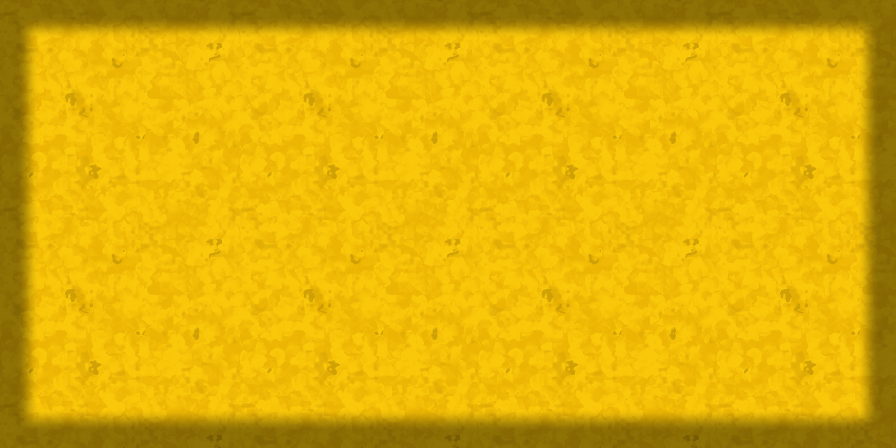
This background is drawn by a WebGL 2 fragment shader. Its source:

```glsl
#version 300 es
precision highp float;

uniform vec2 u_resolution;
out vec4 fragColor;

const vec2 TILE = vec2(0.532, 0.4375);

// Dark gaps inside one tile: position from its top left, then radius
const vec3 GAPS[9] = vec3[9](
    vec3(0.484, 0.106, 0.019), vec3(0.478, 0.130, 0.010), vec3(0.268, 0.142, 0.016),
    vec3(0.156, 0.225, 0.016), vec3(0.196, 0.253, 0.017), vec3(0.430, 0.307, 0.013),
    vec3(0.314, 0.302, 0.011), vec3(0.208, 0.383, 0.016), vec3(0.073, 0.391, 0.015));

vec3 hash3(vec2 p) {
    vec3 q = fract(p.xyx * vec3(0.1031, 0.1030, 0.0973));
    q += dot(q, q.yzx + 33.33);
    return fract((q.xxy + q.yzz) * q.zyx);
}

// Value noise that repeats after the given number of cells
vec3 noise(vec2 uv, vec2 cells) {
    vec2 p = uv * cells, i = floor(p), f = fract(p);
    f = f * f * (3.0 - 2.0 * f);
    vec3 a = hash3(mod(i, cells)), b = hash3(mod(i + vec2(1, 0), cells));
    vec3 c = hash3(mod(i + vec2(0, 1), cells)), d = hash3(mod(i + 1.0, cells));
    return mix(mix(a, b, f.x), mix(c, d, f.x), f.y);
}

// Overlapping petals: soft cells, each with its own tone and slope
float petals(vec2 uv, vec2 cells) {
    vec2 p = uv * cells, i = floor(p);
    float sum = 0.0, total = 0.0;
    for (int y = -1; y <= 1; y++) {
        for (int x = -1; x <= 1; x++) {
            vec2 cell = i + vec2(x, y);
            vec3 h = hash3(mod(cell, cells) + 71.0);
            vec2 d = p - cell - h.xy;
            float angle = 6.2832 * fract(h.z * 7.3);
            float weight = exp(-26.0 * dot(d, d));
            sum += weight * (h.z + 0.5 * dot(d, vec2(cos(angle), sin(angle))));
            total += weight;
        }
    }
    return sum / max(total, 1e-6);
}

// Ragged gaps between the flowers
float gaps(vec2 uv, vec2 warp) {
    float mask = 0.0;
    for (int k = 0; k < 9; k++) {
        vec2 d = (fract(uv - GAPS[k].xy / TILE + 0.5) - 0.5) * TILE + warp;
        float tilt = 0.8 * sin(float(k) * 2.4);
        d = mat2(cos(tilt), -sin(tilt), sin(tilt), cos(tilt)) * d;
        float r = GAPS[k].z;
        mask = max(mask, 1.0 - smoothstep(r * 0.5, r * 0.85, length(d * vec2(1.35, 0.9))));
    }
    return mask;
}

void main() {
    vec2 p = gl_FragCoord.xy / u_resolution.y;
    float width = u_resolution.x / u_resolution.y;
    vec2 uv = vec2(p.x, 1.0 - p.y) / TILE;

    vec3 coarse = noise(uv, vec2(14, 12));
    vec3 fine = noise(uv, vec2(52, 43));
    vec2 warp = (coarse.xy - 0.5) * 0.012 + (fine.xy - 0.5) * 0.026;

    // Flower carpet
    vec2 bent = uv + warp * 0.8;
    float tone = 0.45 * petals(bent, vec2(19, 16)) + 0.35 * petals(bent, vec2(38, 31))
               + 0.2 * noise(uv, vec2(9, 7)).z;
    tone = smoothstep(0.15, 0.75, tone);
    vec3 color = mix(vec3(0.925, 0.71, 0.015), vec3(0.98, 0.785, 0.04), tone);

    // Shaded spots and deeper gaps
    float spots = smoothstep(0.68, 0.86, 0.55 * coarse.z + 0.45 * fine.z);
    color = mix(color, vec3(0.85, 0.65, 0.02), 0.6 * spots);
    color = mix(color, vec3(0.79, 0.61, 0.02), 0.85 * gaps(uv, warp));

    // Blurred dark frame
    vec2 edge = min(p, vec2(width, 1.0) - p);
    vec2 inside = smoothstep(0.038, 0.088, edge);
    color *= mix(0.57, 1.0, inside.x * inside.y);

    fragColor = vec4(color, 1.0);
}
```
